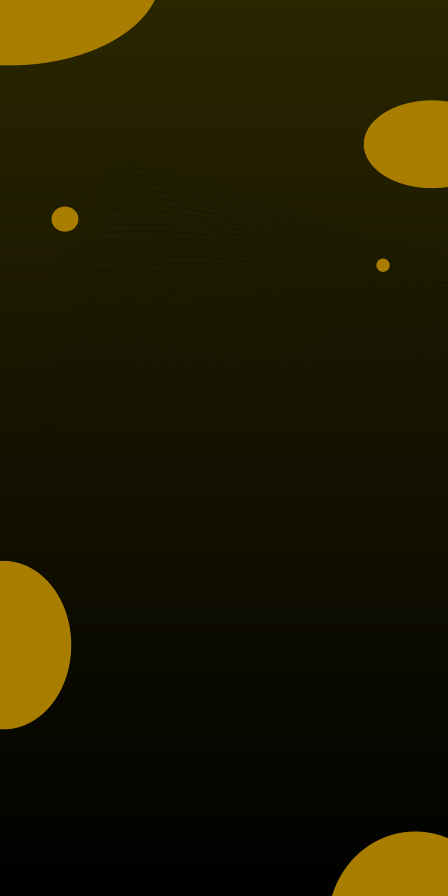
This background is drawn by a Shadertoy shader. Its source:

```glsl
const vec3 SKY_TOP = vec3(0.163, 0.148, 0.0);
const vec3 SKY_BOTTOM = vec3(0.0);
const vec3 GOLD = vec3(0.66, 0.49, 0.0);
const vec3 WAVE_TINT = vec3(0.085, 0.085, 0.01);
const float WAVE_COUNT = 28.0;
const float WAVE_WIDTH = 0.0026;
const float WAVE_OPACITY = 0.32;

// Ellipses as centre.xy, radii.xy; the canvas spans 1 by 2, y up
const int BLOB_COUNT = 6;
const vec4 BLOBS[BLOB_COUNT] = vec4[BLOB_COUNT](
    vec4(0.021, 2.057, 0.338, 0.203),
    vec4(0.964, 1.678, 0.152, 0.098),
    vec4(0.145, 1.511, 0.030, 0.028),
    vec4(0.855, 1.408, 0.0148, 0.0148),
    vec4(0.008, 0.560, 0.151, 0.188),
    vec4(0.927, -0.062, 0.195, 0.206)
);

// First-order signed distance to an ellipse
float ellipseDistance(vec2 p, vec2 radii) {
    float k = length(p / radii);
    float slope = length(p / (radii * radii));
    return k * (k - 1.0) / max(slope, 1e-4);
}

// Fine contour lines blended between an upper and a lower curve
float waveLines(vec2 p, float pixel) {
    float depth = 2.0 - p.y;
    float upper = 0.335 + 0.25 * smoothstep(0.15, 1.15, p.x);
    float lower = 0.79 - 0.055 * cos((p.x - 0.55) * 6.5);
    float t = (depth - upper) / (lower - upper);
    float gap = (lower - upper) / WAVE_COUNT;

    float lineDistance = abs(fract(t * WAVE_COUNT) - 0.5) * gap;
    float line = 1.0 - smoothstep(0.0, WAVE_WIDTH + 0.5 * pixel, lineDistance);

    // Fade at the upper edge, the left edge and down the sheet
    float leftEdge = 0.19 - 0.15 * t;
    float fade = smoothstep(-0.01, 0.06, t) * (1.0 - smoothstep(0.3, 1.5, t));
    return line * fade * smoothstep(leftEdge - 0.02, leftEdge + 0.12, p.x);
}

void mainImage(out vec4 fragColor, in vec2 fragCoord) {
    vec2 p = fragCoord / iResolution.xy * vec2(1.0, 2.0);
    float pixel = 1.0 / iResolution.x;

    // Background gradient and waves
    vec3 color = mix(SKY_BOTTOM, SKY_TOP, 0.5 * p.y);
    color = mix(color, WAVE_TINT * 0.5 * p.y, WAVE_OPACITY * waveLines(p, pixel));

    // Gold ellipses
    for (int i = 0; i < BLOB_COUNT; i++) {
        float d = ellipseDistance(p - BLOBS[i].xy, BLOBS[i].zw);
        color = mix(color, GOLD, 1.0 - smoothstep(-0.6 * pixel, 0.6 * pixel, d));
    }

    fragColor = vec4(color, 1.0);
}
```
